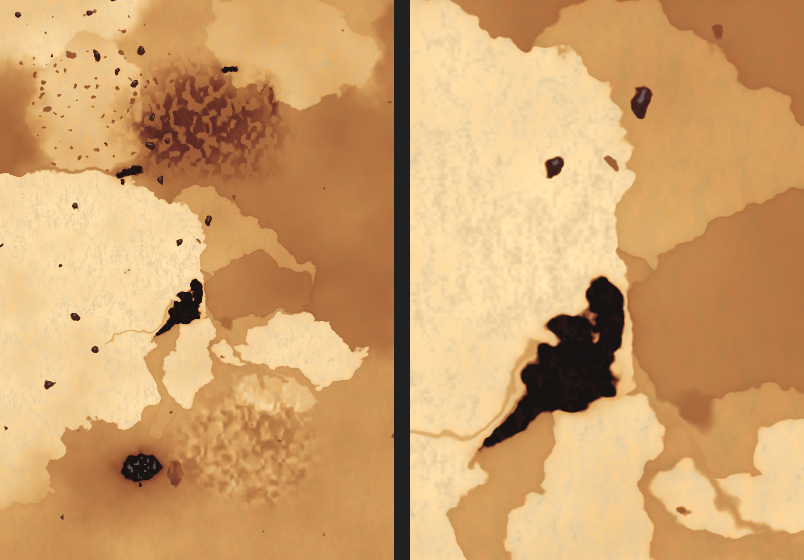
Left: the whole. Right: its middle third, enlarged.
Write a WebGL 2 fragment shader that draws this texture.

```glsl
#version 300 es
precision highp float;
// Aged paper with layered tea and coffee stains, ink drops and dark burnt blots.
uniform vec2 u_resolution;
out vec4 fragColor;

float hash(vec2 p) {
  vec3 q = fract(p.xyx * 0.1031);
  q += dot(q, q.yzx + 33.33);
  return fract((q.x + q.y) * q.z);
}
float noise(vec2 p) {
  vec2 i = floor(p), f = fract(p), e = vec2(1, 0);
  f *= f * (3.0 - 2.0 * f);
  return mix(mix(hash(i), hash(i + e), f.x), mix(hash(i + e.yx), hash(i + e.xx), f.x), f.y);
}
float fbm(vec2 p) {
  float sum = 0.0, amp = 0.53;
  for (int i = 0; i < 4; i++, amp *= 0.5) {
    sum += amp * noise(p);
    p = mat2(1.6, 1.2, -1.2, 1.6) * p + 7.3;
  }
  return sum;
}
vec2 noise2(vec2 p) { return vec2(fbm(p), fbm(p + 37.0)) - 0.5; }
mat2 turn(float a) { return mat2(cos(a), -sin(a), sin(a), cos(a)); }

// Approximate distance to an ellipse given as centre and radii
float ellipse(vec2 p, vec4 e, float angle) {
  return (length(turn(angle) * (p - e.xy) / e.zw) - 1.0) * min(e.z, e.w);
}
float capsule(vec2 p, vec2 a, vec2 b, float radius) {
  vec2 d = b - a;
  return length(p - a - d * clamp(dot(p - a, d) / dot(d, d), 0.0, 1.0)) - radius;
}
float cover(float d, float soft) {
  float w = max(soft, 0.7 / u_resolution.y);
  return 1.0 - smoothstep(-w, w, d);
}
// Lays a wash over the tone; crisp washes leave a darker tide line
float wash(float tone, float level, float d, float soft) {
  float rim = 0.3 * exp(-abs(d) / 0.003) * min(1.0, 0.0015 / soft);
  return mix(tone, level, cover(d, soft)) + rim;
}
float stain(float tone, float level, vec2 p, vec4 e, float angle, float soft) {
  return wash(tone, level, ellipse(p, e, angle), soft);
}
// One round drop in some of the cells of a grid: distance and highlight
vec2 drops(vec2 p, float cell, float density, float seed) {
  p = turn(seed) * p / cell;
  vec2 id = floor(p) + 50.0 * seed;
  vec2 q = fract(p) - 0.22 - 0.56 * vec2(hash(id), hash(id + 19.0));
  float radius = mix(0.05, 0.17, hash(id + 53.0));
  float shine = cover(cell * (length(q - 0.3 * radius) - radius * 0.3), 0.001);
  return hash(id + 71.0) < density ? vec2(cell * (length(q) - radius), shine) : vec2(1, 0);
}
// Tone 0 is cream, 1 gold, 2 brown, 3 dark brown, 4 maroon, 5 black
vec3 palette(float t) {
  vec3 c = mix(vec3(0.98, 0.86, 0.66), vec3(0.86, 0.66, 0.39), clamp(t, 0.0, 1.0));
  c = mix(c, vec3(0.75, 0.51, 0.29), clamp(t - 1.0, 0.0, 1.0));
  c = mix(c, vec3(0.63, 0.37, 0.21), clamp(t - 2.0, 0.0, 1.0));
  c = mix(c, vec3(0.42, 0.19, 0.15), clamp(t - 3.0, 0.0, 1.0));
  return mix(c, vec3(0.09, 0.07, 0.07), clamp(t - 4.0, 0.0, 1.0));
}
float washes(vec2 p) {
  // Broad brown and gold ground
  float t = stain(1.4, 2.4, p, vec4(0.58, 0.63, 0.34, 0.22), -0.5, 0.03);
  t = stain(t, 0.95, p, vec4(0.51, 0.92, 0.16, 0.09), -0.2, 0.003);
  t = stain(t, 2.4, p, vec4(0.73, 0.92, 0.06, 0.2), 0.0, 0.015);
  t = stain(t, 0.2, p, vec4(0.08, 1.0, 0.2, 0.12), 0.2, 0.02);
  t = stain(t, 0.6, p, vec4(0.16, 0.81, 0.11, 0.12), 0.0, 0.006);
  t = stain(t, 2.9, p, vec4(-0.01, 0.74, 0.07, 0.12), 0.0, 0.045);
  t = stain(t, 2.2, p, vec4(0.24, 0.15, 0.13, 0.09), 0.0, 0.05);
  // Overlapping fans in the middle
  t = stain(t, 1.3, p, vec4(0.43, 0.56, 0.14, 0.065), -0.6, 0.001);
  t = stain(t, 2.25, p, vec4(0.45, 0.47, 0.1, 0.075), 0.1, 0.001);
  t = stain(t, 1.35, p, vec4(0.47, 0.405, 0.1, 0.04), 0.2, 0.001);
  t = stain(t, 2.8, p, vec4(0.4, 0.425, 0.025, 0.017), 0.0, 0.006);
  // Bare paper
  float left = ellipse(p, vec4(0.1, 0.52, 0.26, 0.18), 0.0);
  left = min(left, ellipse(p, vec4(0.28, 0.56, 0.09, 0.085), 0.5));
  left = min(left, ellipse(p, vec4(0.17, 0.36, 0.12, 0.12), 0.0));
  left = min(left, ellipse(p, vec4(0.02, 0.25, 0.1, 0.18), 0.0));
  t = wash(t, 0.08 + smoothstep(0.24, 0.05, p.y), left, 0.001);
  float right = ellipse(p, vec4(0.56, 0.375, 0.1, 0.06), -0.4);
  t = wash(t, 0.12, min(right, ellipse(p, vec4(0.47, 0.36, 0.08, 0.025), 0.0)), 0.001);
  t = stain(t, 0.6, p, vec4(0.5, 0.29, 0.07, 0.025), -0.3, 0.003);
  t = stain(t, 0.15, p, vec4(0.34, 0.36, 0.042, 0.08), 0.1, 0.001);
  // Runs and brush lines
  t = wash(t, 1.4, capsule(p, vec2(0.29, 0.43), vec2(0.295, 0.25), 0.015), 0.001);
  t = wash(t, 1.5, capsule(p, vec2(0.35, 0.44), vec2(0.5, 0.3), 0.003), 0.003);
  t = wash(t, 0.9, capsule(p, vec2(0.2, 0.38), vec2(0.3, 0.47), 0.002), 0.002);
  return wash(t, 2.0, capsule(p, vec2(0.07, 0.7), vec2(0.22, 0.69), 0.004), 0.004);
}
void main() {
  vec2 p = gl_FragCoord.xy / u_resolution.y;
  p.x += 0.352 - 0.5 * u_resolution.x / u_resolution.y;
  vec2 fine = p + 0.016 * noise2(p * 60.0);
  vec2 warped = fine + 0.075 * noise2(p * 11.0) + 0.04 * noise2(p * 26.0);
  float tone = washes(warped) + 1.1 * (fbm(p * 8.0 + 4.0) - 0.5);

  // Mottled maroon pigment and pebbled texture
  float pebble = noise(fine * vec2(130, 95));
  float pigment = cover(ellipse(warped, vec4(0.36, 0.78, 0.12, 0.08), -0.2), 0.05);
  pigment = max(pigment, cover(ellipse(warped, vec4(0.48, 0.82, 0.02, 0.04), 0.0), 0.02));
  tone += pigment * (0.7 + 1.1 * smoothstep(0.35, 0.65, pebble));
  tone += 1.9 * (pebble - 0.5) * cover(ellipse(warped, vec4(0.44, 0.2, 0.11, 0.1), 0.0), 0.03);

  // Spatter: dense at upper left, sparse elsewhere
  float dense = cover(ellipse(p, vec4(0.16, 0.84, 0.12, 0.12), 0.0), 0.06);
  for (float i = 1.0; i < 5.0; i++) {
    float d = drops(fine, 0.014 + 0.005 * i, 0.004 + 0.3 * dense, i).x;
    tone = mix(tone, 3.6, 0.85 * cover(d, 0.001));
  }
  vec2 large = drops(fine, 0.05, 0.15 * smoothstep(0.5, 0.2, p.x) + 0.2 * dense, 7.0);
  tone = mix(tone, 4.5, cover(large.x, 0.001));

  // Black blots with maroon halos
  float blot = capsule(warped, vec2(0.285, 0.425), vec2(0.342, 0.495), 0.011);
  blot = min(blot, ellipse(warped, vec4(0.309, 0.45, 0.03, 0.018), 0.8));
  blot = min(blot, capsule(fine, vec2(0.215, 0.687), vec2(0.248, 0.698), 0.006));
  blot = min(blot, ellipse(fine, vec4(0.41, 0.878, 0.014, 0.007), 0.0));
  float pool = ellipse(fine, vec4(0.25, 0.165, 0.036, 0.024), 0.2);
  tone += 1.6 * exp(-max(pool, 0.0) / 0.016) + 0.8 * exp(-max(blot, 0.0) / 0.006);
  tone = mix(tone, 3.0 + pebble, cover(ellipse(fine, vec4(0.313, 0.155, 0.014, 0.025), 0.0), 0.002));
  tone = mix(tone, 5.0, cover(min(blot, pool), 0.0015));

  // Fibrous paper grain and wet highlights
  float grain = noise(p * vec2(330, 170)) + noise(p * vec2(150, 70) + 9.0) + noise(p * 480.0) - 1.5;
  vec3 colour = palette(tone + 0.28 * grain) * (1.0 + 0.08 * grain);
  float glint = smoothstep(0.72, 0.85, noise(p * 170.0)) * cover(pool + 0.006, 0.003);
  glint = max(glint, large.y * cover(large.x, 0.001));
  fragColor = vec4(mix(colour, vec3(0.55, 0.5, 0.48), 0.6 * glint), 1);
}
```
